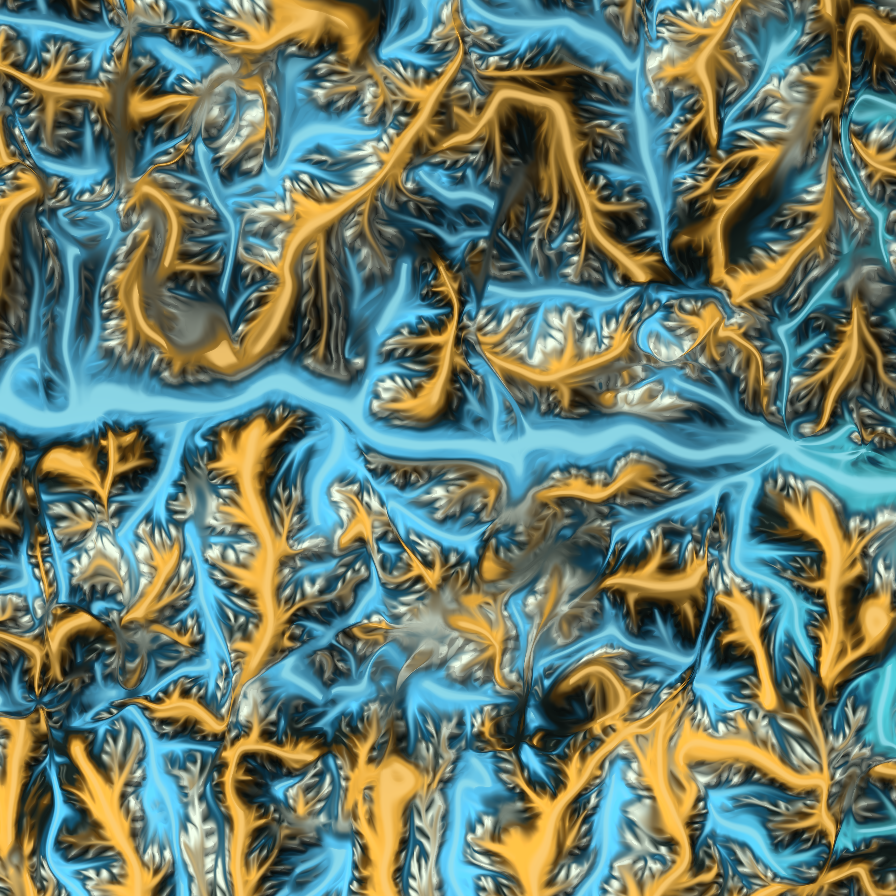
Reproduce this texture map procedurally as a three.js fragment shader.

```glsl
// Eroded mountain relief with glowing gold ridges and branching blue valleys
varying vec2 vUv;

const float TAU = 6.28318;

vec2 hash(vec2 p) {
  vec3 q = fract(p.xyx * vec3(0.1031, 0.1030, 0.0973));
  q += dot(q, q.yzx + 33.33);
  return fract((q.xx + q.yz) * q.zy) * 2.0 - 1.0;
}

// Gradient noise, roughly -0.7 to 0.7
float noise(vec2 p) {
  vec2 i = floor(p), f = p - i;
  vec2 u = f * f * f * (f * (f * 6.0 - 15.0) + 10.0);
  vec2 e = vec2(1.0, 0.0);
  return mix(
    mix(dot(hash(i), f), dot(hash(i + e), f - e), u.x),
    mix(dot(hash(i + e.yx), f - e.yx), dot(hash(i + 1.0), f - 1.0), u.x), u.y);
}

// Signed distance to the main river winding from left to right
float river(vec2 p) {
  return p.y - 0.52 + 0.09 * (p.x - 0.4)
    - 0.10 * noise(vec2(p.x * 3.0, 4.3)) - 0.04 * noise(vec2(p.x * 11.0, 9.7));
}

// Broad land height, sinking towards the river
float land(vec2 p) {
  float d = river(p);
  return 0.5 * sqrt(d * d + 0.001) + 0.25 * noise(p * 3.0 + 5.0) + 0.05 * noise(p * 7.0 + 20.0);
}

// Cosine and sine of stripes blended from jittered cells; crests run across "wave"
vec2 gullies(vec2 p, vec2 wave) {
  vec2 cell = floor(p), sum = vec2(0.0);
  float total = 0.0;
  for (int y = -1; y <= 2; y++) {
    for (int x = -1; x <= 2; x++) {
      vec2 c = cell + vec2(float(x), float(y));
      vec2 v = p - c + 0.3 * hash(c + 41.0);
      float d = dot(v, v);
      float w = max(0.0, exp(-2.0 * d) - 0.011);
      float phase = dot(v, wave);
      sum += w * vec2(cos(phase), sin(phase));
      total += w;
    }
  }
  sum /= max(total, 0.001);
  return sum / max(length(sum), 0.25);
}

void main() {
  vec2 p = vUv;
  p += 0.02 * vec2(noise(vUv * 14.0 + 3.0), noise(vUv * 14.0 + 31.0));

  // Broad slope
  vec2 e = vec2(0.003, 0.0);
  float base = land(p);
  vec2 slope = vec2(land(p + e) - base, land(p + e.yx) - base) / e.x;

  // Ridge value: 1 on crests, -1 in valley floors
  float bank = abs(river(p));
  float ridge = mix(-1.0, clamp(5.0 * (base - 0.13), -1.0, 1.0), smoothstep(0.02, 0.08, bank));
  float mask = smoothstep(0.0, 0.05, bank) * smoothstep(0.0, 0.3, length(slope));

  // Gullies follow the slope, finer ones branch off the flanks of coarser ones
  float freq = 6.5, weight = 0.5, tone = 0.0, branch = 0.0;
  for (int i = 0; i < 4; i++) {
    vec2 side = vec2(-slope.y, slope.x) / (length(slope) + 0.0001);
    vec2 w = gullies(p * freq + float(i) * 17.0, side * TAU);
    float crest = asin(clamp(w.x, -0.999, 0.999)) / 1.5708;
    ridge = mix(ridge, crest, mask);
    slope -= side * mask * w.y / sqrt(w.y * w.y + 0.08);
    mask *= smoothstep(0.03, 0.8, abs(w.y));
    tone += weight * ridge;
    if (i == 1) branch = ridge;
    weight *= i == 0 ? 0.6 : 0.46;
    freq *= 2.2;
  }

  // Slopes between dark shadow and pale rock
  float pale = smoothstep(-0.4, 0.35, 0.3 * ridge + 1.1 * noise(vUv * 9.0 + 60.0)
    + 0.6 * noise(vUv * 3.0 + 80.0));
  vec3 color = mix(vec3(0.07, 0.11, 0.10), vec3(0.68, 0.72, 0.66), pale);

  // Gold heights
  color = mix(color, vec3(0.30, 0.20, 0.05), smoothstep(0.06, 0.28, tone) * (1.0 - 0.5 * pale));
  color = mix(color, vec3(0.74, 0.55, 0.20), smoothstep(0.28, 0.65, tone));

  // Blue lowlands, greener towards the right edge
  vec3 water = mix(vec3(0.28, 0.62, 0.76), vec3(0.22, 0.58, 0.62), smoothstep(0.75, 1.0, vUv.x));
  color = mix(color, vec3(0.06, 0.24, 0.32), smoothstep(0.06, 0.25, -tone) * (1.0 - 0.5 * pale));
  color = mix(color, water, smoothstep(0.25, 0.6, -tone));

  // Light from the upper left and fine streaks
  float light = dot(slope, vec2(0.5, -0.8));
  color *= clamp(0.97 + 0.26 * light + 0.12 * ridge * sign(tone), 0.35, 1.4);

  // Glowing crest and stream lines
  float crestLine = max(smoothstep(0.78, 0.98, tone),
    0.6 * smoothstep(0.72, 1.0, branch) * smoothstep(0.1, 0.7, tone));
  float streamLine = max(smoothstep(0.82, 0.99, -tone),
    0.6 * smoothstep(0.72, 1.0, -branch) * smoothstep(0.1, 0.7, -tone));
  color = mix(color, vec3(0.98, 0.80, 0.46), 0.85 * crestLine);
  color = mix(color, vec3(0.58, 0.87, 0.92), 0.85 * streamLine);

  gl_FragColor = vec4(color, 1.0);
}
```
